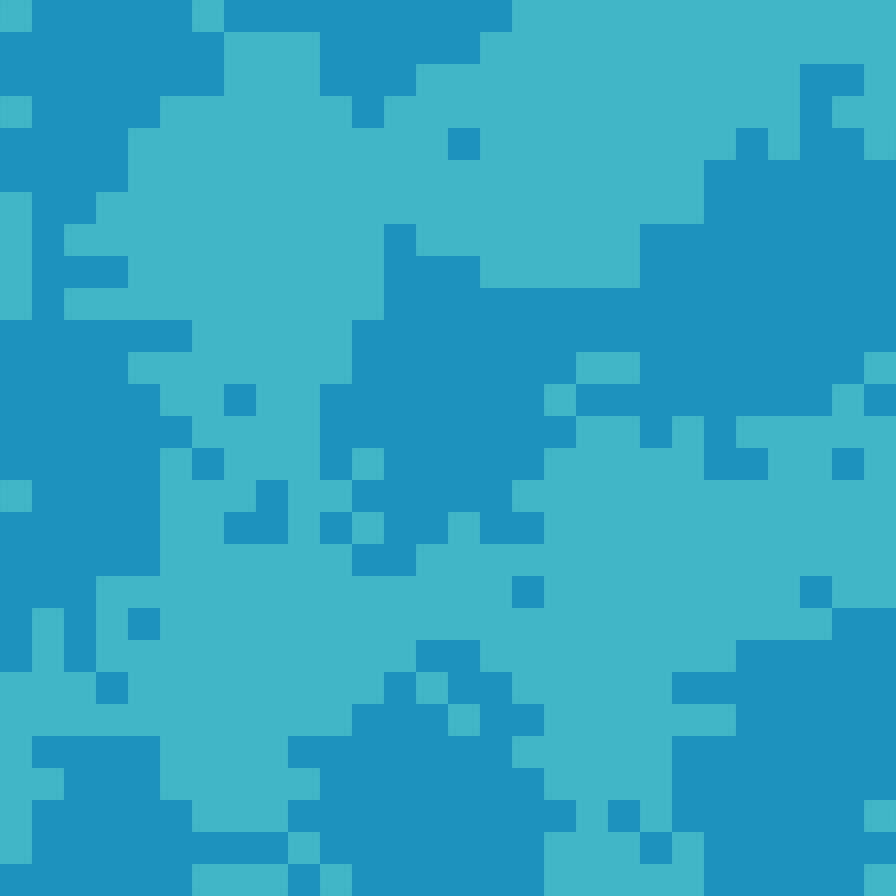
Give the GLSL for this pattern, as a WebGL 2 fragment shader.

```glsl
#version 300 es
precision highp float;
// Two-tone blue camouflage of ragged square-celled islands on a 28 x 28 grid.

uniform vec2 u_resolution;
out vec4 fragColor;

float hash(vec2 p) {
    return fract(sin(dot(p, vec2(127.1, 311.7))) * 43758.5453);
}

// 1 for a deep blue cell, 0 for a turquoise one
float deepCell(vec2 cell) {
    vec2 p = cell + 0.5;

    // broad islands: columns crossed by slanted bands, plus a diagonal swell
    float field = 0.85 * cos(0.561 * (p.x - 13.5))
                + cos(0.433 * (p.y + 0.33 * p.x - 16.5))
                + 0.5 * sin(0.27 * p.x + 0.33 * p.y - 1.72);

    // warped ripples make the coastlines ragged
    field += 0.4 * sin(1.1 * p.x + 2.0 * sin(0.7 * p.y))
                 * sin(1.3 * p.y + 2.0 * sin(0.5 * p.x));

    // per-cell grain, with rare strong outliers as lone specks
    float grain = 2.0 * hash(cell) - 1.0;
    field += 0.45 * grain + 0.9 * pow(abs(grain), 9.0) * sign(grain);

    return step(0.2, field);
}

void main() {
    vec2 uv = gl_FragCoord.xy / u_resolution.y;
    vec2 grid = vec2(uv.x, 1.0 - uv.y) * 28.0 - 0.5;
    vec2 cell = floor(grid);

    // blend neighbouring cells only within about a pixel of their shared edge
    float edgeWidth = 1.2 * 28.0 / u_resolution.y;
    vec2 blend = clamp((grid - cell - 0.5) / edgeWidth + 0.5, 0.0, 1.0);
    float upper = mix(deepCell(cell), deepCell(cell + vec2(1, 0)), blend.x);
    float lower = mix(deepCell(cell + vec2(0, 1)), deepCell(cell + 1.0), blend.x);
    float deep = mix(upper, lower, blend.y);

    vec3 turquoise = vec3(0.255, 0.714, 0.773);
    vec3 deepBlue = vec3(0.114, 0.569, 0.753);
    fragColor = vec4(mix(turquoise, deepBlue, deep), 1.0);
}
```
